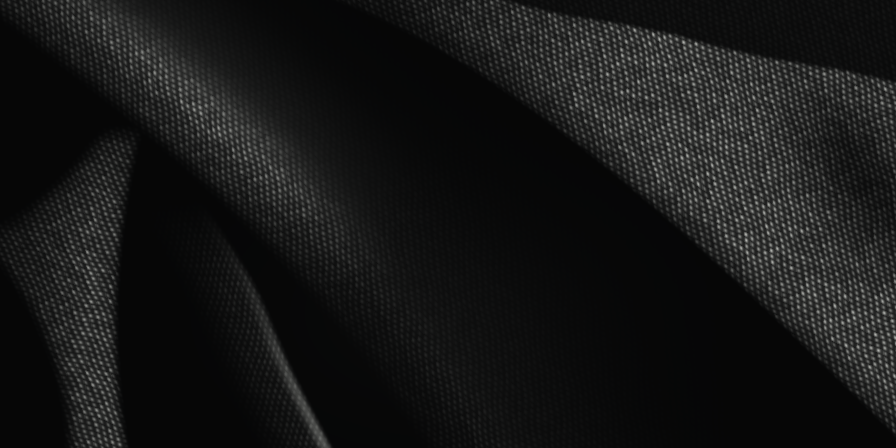
Give the GLSL for this texture, as a Shadertoy shader.

```glsl
// Draped black twill cloth: broad lit folds, deep shadow valleys and a fine staggered weave.

const float TAU = 6.2831853;
const float THREAD = 0.0105;                 // weave row pitch in canvas heights
const vec3 SHADOW = vec3(0.022, 0.023, 0.024);
const vec3 CLOTH = vec3(1.0, 1.01, 0.98);

float hash(vec2 p) {
    p = fract(p * vec2(0.1031, 0.1137));
    p += dot(p, p.yx + 33.33);
    return fract((p.x + p.y) * p.x * 7.31);
}

mat2 rotation(float angle) {
    float c = cos(angle), s = sin(angle);
    return mat2(c, s, -s, c);
}

// Soft band: 1 for values above an edge, blended over its width
float above(float value, float width) {
    return smoothstep(-width, width, value);
}

float bell(float value, float width) {
    float v = value / width;
    return exp(-v * v);
}

// Staggered rows of slanted stitches; multiplies light, with bright peaks and dark gaps
float weave(vec2 p, float angle, float contrast) {
    vec2 q = rotation(angle) * p / THREAD;
    q += 0.25 * sin(q.yx * 0.31) + 0.12 * sin(q.yx * 0.83 + 1.7);
    float row = floor(q.y);
    float across = abs(sin(0.5 * TAU * q.y));
    q.x = q.x * 0.62 + 0.5 * row + 0.3 * (q.y - row);
    float stitch = 0.85 * sin(TAU * q.x) * (0.3 + 0.7 * across) + 0.9 * (across - 0.64);
    float fibre = hash(vec2(floor(q.x), row) + 60.0) - 0.5;
    return exp(contrast * (stitch + 0.7 * fibre) - 0.2 * contrast * contrast);
}

// Slow tonal drift of the cloth
float drift(vec2 p) {
    return sin(p.x * 9.0 + 3.0 * sin(p.y * 5.0)) * sin(p.y * 11.0 - p.x * 4.0);
}

// Diagonal fold with a sharp lower side and a long blurred upper side
float longFold(vec2 p) {
    float edge = 0.96 - 0.76 * p.x - 0.28 * p.x * p.x * p.x;
    float slope = 0.76 + 0.84 * p.x * p.x;
    float d = (p.y - edge) / sqrt(1.0 + slope * slope);
    float along = p.x - p.y;
    float strength = 1.0 - 0.85 * smoothstep(-0.2, 0.6, along);
    strength *= 0.72 + 0.28 * smoothstep(-0.9, -0.35, along);
    float body = 0.09 * (1.0 - smoothstep(0.08, 0.38, d));
    float ridge = 0.135 * bell(d - 0.13, 0.055);
    float haze = 0.02 * bell(d - 0.22, 0.15);
    float focus = 1.0 - 0.8 * smoothstep(0.09, 0.22, d);
    focus = max(focus, 0.55 * smoothstep(0.1, 0.45, along));
    float light = (body + ridge) * strength + haze;
    return above(d - 0.015, 0.025) * light * weave(p, 0.6, 0.75 * focus);
}

// Bent fold at the left, bounded by three curves and a rounded tip
float sideFold(vec2 p) {
    float right = 0.262 + 0.3 * (p.y - 0.28) * (p.y - 0.28) - p.x;
    float top = 0.48 + 0.5 * p.x + 1.9 * p.x * p.x - p.y;
    float left = p.x - 0.161 + 0.9 * p.y * p.y;
    float mask = above(right - 0.006, 0.013) * above(top, 0.035) * above(left, 0.022);
    mask *= above(0.695 - p.y, 0.03);
    float light = 0.11 + 0.075 * bell(right - 0.055, 0.06);
    light *= 1.0 - 0.5 * smoothstep(0.45, 0.72, p.y);
    light *= 0.55 + 0.45 * smoothstep(0.0, 0.15, p.x);
    return mask * light * weave(p, 0.3, 0.8);
}

// Narrow crease: a bright rim that fades leftward into dark cloth
float crease(vec2 p) {
    float d = 0.74 - 0.53 * p.y + 0.02 * bell(p.y - 0.37, 0.14) - p.x;
    float fade = 1.0 - smoothstep(0.33, 0.56, p.y);
    float rim = bell(d - 0.012, 0.016) * mix(0.24, 0.05, smoothstep(0.0, 0.42, p.y));
    float body = 0.06 * (1.0 - smoothstep(0.02, 0.17, d));
    return above(d, 0.009) * fade * (rim + body * weave(p, 0.9, 0.7));
}

// Wide sheet at the right; x holds its light, y its coverage
vec2 wideSheet(vec2 p) {
    float t = p.x - 0.755;
    float edge = 1.0 - t * (0.38 + t * (0.47 - 0.12 * t));
    float slope = 0.38 + t * (0.94 - 0.36 * t);
    float d = (p.y - edge) / sqrt(1.0 + slope * slope);
    float top = 1.0 - 0.213 * (p.x - 1.12) + 0.004 * sin(p.x * 14.0) - p.y;
    float light = mix(0.07, 0.215, smoothstep(0.8, 1.45, p.x));
    light *= 0.5 + 0.5 * smoothstep(0.0, 0.075, d);
    light *= 1.0 + 0.08 * drift(p);
    // Hollow near the right border
    vec2 hollow = rotation(0.95) * (p - vec2(1.93, 0.60));
    light *= 1.0 - 0.75 * bell(hollow.x, 0.25) * bell(hollow.y, 0.11);
    light *= weave(p, 0.5, 0.8);
    // Cloth lying behind the upper hem
    float behind = 0.03 * weave(p, 0.5, 0.5);
    light = mix(behind, light, above(top, 0.007));
    return vec2(light, step(0.6, p.x) * above(d, 0.008));
}

void mainImage(out vec4 fragColor, in vec2 fragCoord) {
    vec2 p = fragCoord / iResolution.y;
    p.x *= 2.0 * iResolution.y / iResolution.x;

    float light = longFold(p) + sideFold(p) + crease(p);
    vec2 sheet = wideSheet(p);
    light = mix(light, sheet.x, sheet.y);

    // Faint spill keeps the valleys from going flat
    float spill = 0.012 * bell(p.x - 1.0, 0.4) * bell(p.y - 0.3, 0.25);
    vec3 color = SHADOW + CLOTH * max(light + spill, 0.0);
    fragColor = vec4(color, 1.0);
}
```
